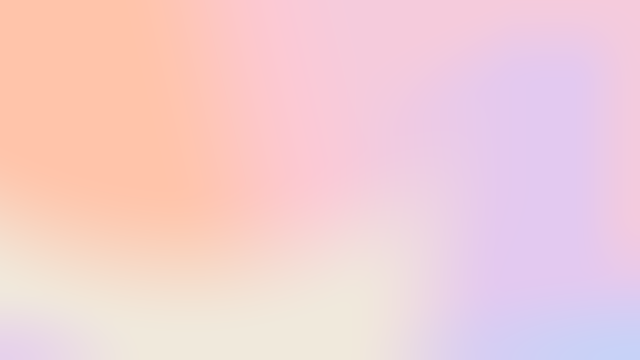
A WebGL 2 fragment shader for this background:

```glsl
#version 300 es
precision highp float;

#define PEACH vec3(1.000, 0.769, 0.667)
#define ROSE vec3(0.988, 0.788, 0.835)
#define PINK vec3(0.961, 0.796, 0.863)
#define LAVENDER vec3(0.890, 0.788, 0.941)
#define CREAM vec3(0.941, 0.914, 0.863)
#define BLUE vec3(0.780, 0.824, 0.969)
#define CREAM_SOFTNESS 0.22
#define PEACH_LEAN 0.13

uniform vec2 u_resolution;
out vec4 outColor;

// Weight that falls from 1 to 0 as v crosses the range a..b
float fall(float a, float b, float v) {
    return 1.0 - smoothstep(a, b, v);
}

// Peach turning through rose to pink along a leaning edge
vec3 warmSweep(vec2 p) {
    float x = p.x - PEACH_LEAN * (1.0 - p.y);
    vec3 warm = mix(PEACH, ROSE, smoothstep(0.18, 0.46, x));
    return mix(warm, PINK, smoothstep(0.40, 0.56, x));
}

// Upright lavender plume, rounded at the top and held off the right edge
float plume(vec2 p) {
    float left = smoothstep(0.50, 0.86, p.x + 0.06 * fall(0.1, 0.5, p.y));
    float top = fall(0.76, 1.02, p.y + 0.7 * max(0.80 - p.x, 0.0));
    float right = 1.0 - 0.9 * smoothstep(0.89, 1.00, p.x) * smoothstep(0.12, 0.42, p.y);
    return left * top * right;
}

// Cream pool with a sagging upper rim
float creamPool(vec2 p) {
    float offset = p.x - 0.3;
    float rim = 0.27 + 1.4 * offset * offset;
    float body = fall(rim - CREAM_SOFTNESS, rim + CREAM_SOFTNESS, p.y);
    return body * fall(0.53, 0.79, p.x);
}

void main() {
    vec2 p = gl_FragCoord.xy / u_resolution;

    vec3 color = warmSweep(p);
    color = mix(color, LAVENDER, plume(p));
    color = mix(color, CREAM, creamPool(p));

    // Cool glows in the two lower corners
    float leftGlow = fall(0.0, 0.24, length(p * vec2(1.0, 1.1)));
    float rightGlow = fall(0.0, 0.42, length((p - vec2(1.0, 0.0)) * vec2(0.9, 1.6)));
    color = mix(color, LAVENDER, 0.75 * leftGlow);
    color = mix(color, BLUE, rightGlow);

    outColor = vec4(color, 1.0);
}
```
